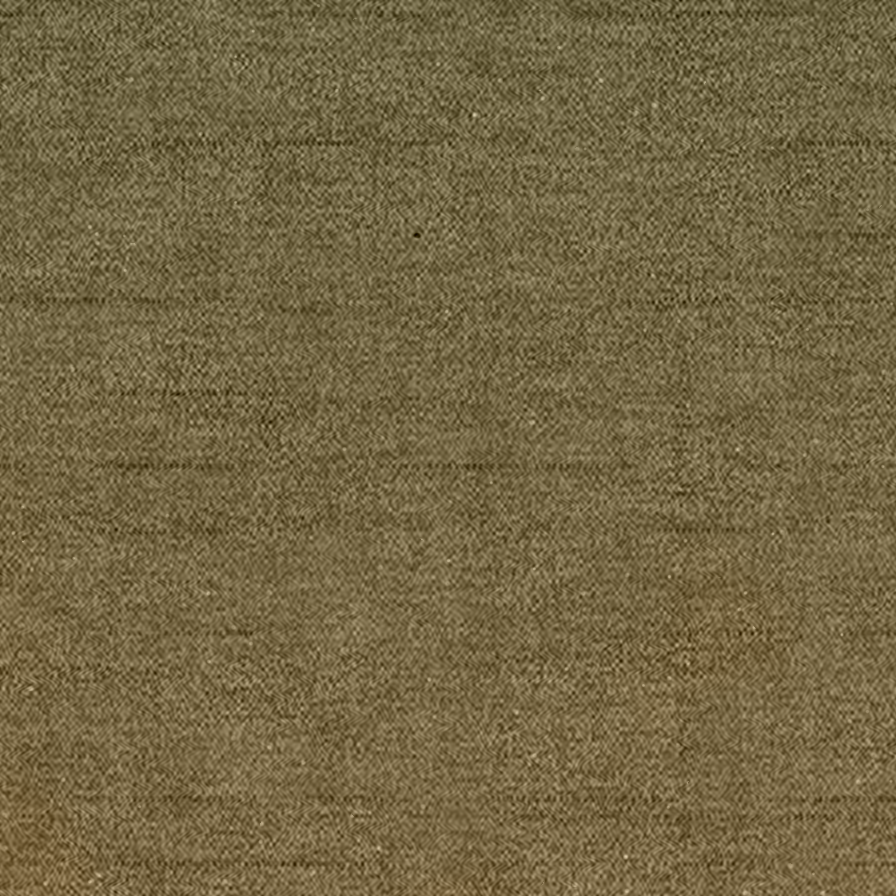
This texture is drawn by a WebGL 2 fragment shader. Its source:

```glsl
#version 300 es
precision highp float;

#define CLOTH_COLOR vec3(0.455, 0.402, 0.267)
#define TOP_TINT vec3(-0.016, 0.002, 0.006)
#define STAIN_TINT vec3(0.012, -0.002, -0.014)
#define WEAVE_COUNT vec2(145.0, 97.0)
#define WEAVE_DEPTH 0.075
#define GRAIN_COUNT vec2(225.0, 225.0)
#define GRAIN_DEPTH 0.25
#define WEFT_DEPTH 0.085
#define WARP_DEPTH 0.05
#define SPECK_GRID 105.0
#define SPECK_GLOW 0.20

uniform vec2 u_resolution;
out vec4 fragColor;

const float TAU = 6.2831853;

float hash(vec2 p) {
    uvec2 q = uvec2(ivec2(floor(p))) * uvec2(1597334673u, 3812015801u);
    uint n = (q.x ^ q.y) * 1597334673u;
    n = (n ^ (n >> 15)) * 2246822519u;
    n ^= n >> 13;
    return float(n >> 8) / 16777216.0;
}

// Value noise centred on zero
float noise(vec2 p) {
    vec2 i = floor(p), f = fract(p);
    f = f * f * (3.0 - 2.0 * f);
    float low = mix(hash(i), hash(i + vec2(1, 0)), f.x);
    float high = mix(hash(i + vec2(0, 1)), hash(i + vec2(1, 1)), f.x);
    return mix(low, high, f.y) - 0.5;
}

float fbm(vec2 p) {
    float sum = 0.0, gain = 1.0;
    for (int i = 0; i < 4; i++) {
        sum += gain * noise(p);
        p = p * 2.03 + 17.0;
        gain *= 0.5;
    }
    return sum;
}

// Grain with its broad swells removed, so that neighbours contrast
float crispNoise(vec2 p) {
    float around = noise(p + vec2(1, 0)) + noise(p - vec2(1, 0));
    around += noise(p + vec2(0, 1)) + noise(p - vec2(0, 1));
    return noise(p) - 0.17 * around;
}

// Alternating crossings of warp and weft, out of line from thread to thread
float weave(vec2 uv) {
    vec2 drift = vec2(noise(uv * vec2(38.0, 110.0)), noise(uv * vec2(55.0, 40.0) + 40.0));
    vec2 phase = TAU * (uv * WEAVE_COUNT + vec2(1.1, 0.8) * drift);
    return sin(phase.x) * sin(phase.y);
}

// Small pale fibre ends, gathered in clusters
float specks(vec2 uv, float crowding) {
    vec2 p = uv * SPECK_GRID, cell = floor(p);
    vec2 center = 0.3 + 0.4 * vec2(hash(cell + 300.0), hash(cell + 600.0));
    float size = mix(0.16, 0.34, hash(cell + 900.0));
    float present = step(0.994 - 0.05 * crowding, hash(cell + 1200.0));
    return present * (1.0 - smoothstep(size * 0.3, size * 1.5, length(fract(p) - center)));
}

// Narrow disturbed bands running down the cloth
float warpFaults(vec2 uv) {
    float band = 0.0;
    for (int i = 0; i < 2; i++) {
        float x = 0.3 + 0.46 * float(i) + 0.012 * noise(vec2(uv.y * 7.0, float(i) * 9.0));
        float reach = smoothstep(-0.25, 0.3, noise(vec2(uv.y * 9.0, float(i) * 5.0 + 70.0)));
        band += reach * exp(-pow((uv.x - x) / 0.009, 2.0));
    }
    return band;
}

void main() {
    vec2 uv = gl_FragCoord.xy / u_resolution.y;
    float faults = warpFaults(uv);
    float cluster = fbm(uv * vec2(8.0, 11.0) + 50.0);

    // Thread relief, stronger in patches and toward the top
    float contrast = 0.94 + 0.12 * uv.y + 0.4 * fbm(uv * vec2(10.0, 24.0) + 20.0) + 0.2 * faults;
    float light = WEAVE_DEPTH * contrast * weave(uv);
    light += GRAIN_DEPTH * contrast * crispNoise(uv * GRAIN_COUNT);

    // Uneven yarn along both directions
    light += WEFT_DEPTH * noise(uv * vec2(30.0, 200.0) + 90.0);
    light += WARP_DEPTH * noise(uv * vec2(210.0, 26.0) + 130.0);
    light += 0.02 * noise(uv * vec2(2.5, 60.0) + 160.0);
    light += 0.01 * noise(uv * vec2(34.0, 2.0) + 190.0);

    // Scattered dotted weft lines
    float row = uv.y * WEAVE_COUNT.y;
    float line = step(0.88, hash(vec2(row, 7.0)));
    line *= smoothstep(0.1, 0.35, abs(noise(vec2(uv.x * 5.0, floor(row) * 3.0))));
    float thread = 1.0 - smoothstep(0.15, 0.45, abs(fract(row) - 0.5));
    light -= 0.11 * line * thread * (0.5 - 0.5 * sin(TAU * uv.x * WEAVE_COUNT.x));

    // Broad shading, faults and specks
    light += 0.013 * fbm(uv * vec2(3.0, 4.0) + 220.0) - 0.018 * (uv.y - 0.5);
    light -= 0.02 * faults;
    float crowding = smoothstep(0.0, 0.6, cluster) + 0.7 * faults;
    light += SPECK_GLOW * specks(uv, crowding);
    float pit = length((uv - vec2(0.466, 0.737)) * vec2(1.0, 1.3));
    light -= 0.3 * (1.0 - smoothstep(0.002, 0.0055, pit));

    // Cooler above, warmer stains below
    vec3 color = CLOTH_COLOR + light + TOP_TINT * (2.0 * uv.y - 1.0);
    float stain = smoothstep(0.05, 0.6, fbm(uv * 4.0 + 250.0)) * (1.0 - uv.y);
    color += STAIN_TINT * stain;
    fragColor = vec4(clamp(color, 0.0, 1.0), 1.0);
}
```
